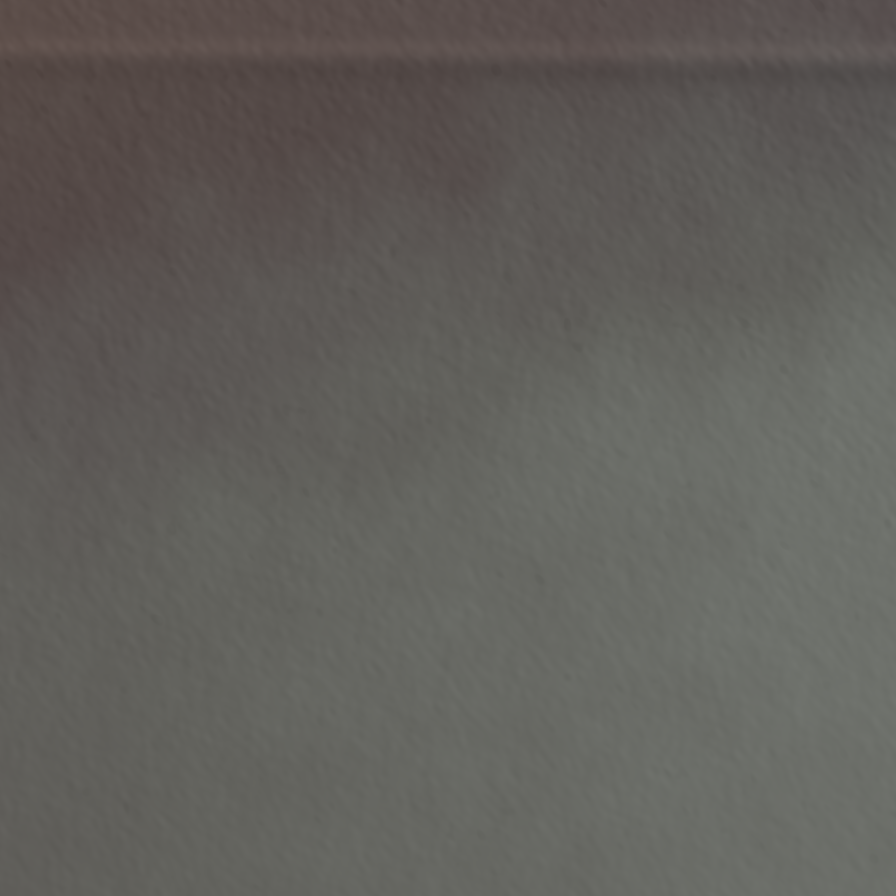
A WebGL 2 fragment shader for this texture:

```glsl
#version 300 es
precision highp float;
// Dim plaster wall: soft light from the right, a reddish shadow and a faint ridge at the top, fine slanted grain.

uniform vec2 u_resolution;
out vec4 fragColor;

const vec3 SHADOW = vec3(0.325, 0.287, 0.283);
const vec3 DUSK = vec3(0.357, 0.340, 0.330);
const vec3 STONE = vec3(0.383, 0.382, 0.362);
const vec3 LIT = vec3(0.424, 0.434, 0.412);

vec3 hash3(vec2 cell) {
    vec3 q = fract(cell.xyx * vec3(0.1031, 0.1030, 0.0973));
    q += dot(q, q.yxz + 33.33);
    return fract((q.xxy + q.yzz) * q.zyx);
}

// Cellular noise: one round bump of random place and signed height per cell.
float bumps(vec2 p) {
    vec2 cell = floor(p);
    float sum = 0.0;
    for (int j = -1; j <= 1; j++) {
        for (int i = -1; i <= 1; i++) {
            vec2 id = cell + vec2(i, j);
            vec3 rnd = hash3(id + 57.0);
            vec2 d = p - id - 0.2 - 0.6 * rnd.xy;
            float fall = max(1.0 - dot(d, d), 0.0);
            sum += (2.0 * rnd.z - 1.0) * fall * fall;
        }
    }
    return sum;
}

// Difference of two shifted samples, as if lit from one side.
float emboss(vec2 p, float shift) {
    return bumps(p) - bumps(p + vec2(shift, 0.25 * shift));
}

// Coordinates turned so that grain runs from upper left to lower right.
vec2 slant(vec2 p, float stretch) {
    vec2 along = vec2(0.64, -0.77);
    return vec2(dot(p, -along.yx * vec2(-1.0, 1.0)) * -stretch, dot(p, along));
}

float band(float y, float centre, float width) {
    float d = (y - centre) / width;
    return exp(-d * d);
}

vec3 wallColour(float light) {
    vec3 c = mix(SHADOW, DUSK, clamp(light / 0.33, 0.0, 1.0));
    c = mix(c, STONE, clamp((light - 0.33) / 0.33, 0.0, 1.0));
    return mix(c, LIT, clamp((light - 0.66) / 0.34, 0.0, 1.15));
}

void main() {
    vec2 uv = gl_FragCoord.xy / u_resolution;

    // Broad light with cloudy stains
    float cloud = 0.055 * bumps(uv * 5.0) + 0.045 * bumps(uv * 11.0 + 20.0)
                + 0.03 * bumps(uv * 24.0 + 70.0);
    float depth = 1.0 - uv.y + 0.2 * (uv.x - 0.5);
    float rise = smoothstep(0.05, 0.6, depth + 0.4 * cloud);
    float light = rise * (0.57 + 0.5 * uv.x) + cloud;
    vec3 colour = wallColour(light);

    // Ridge near the top edge, with the shade under it
    float ridgeY = uv.y + 0.007 * uv.x;
    float above = smoothstep(0.925, 0.955, ridgeY);
    colour += above * vec3(0.022, 0.016, 0.014);
    colour += band(ridgeY, 0.948, 0.011) * vec3(0.026, 0.023, 0.021);
    colour -= band(ridgeY, 0.922, 0.014) * mix(0.008, 0.022, uv.x);

    // Warm upper left corner, cooler upper right
    float upper = smoothstep(0.55, 1.0, uv.y);
    colour += upper * mix(vec3(0.012, 0.0, -0.012), vec3(-0.006, 0.004, 0.008), uv.x);

    // Fine grain and sparse pits, a little stronger in the upper part
    float fine = emboss(slant(uv * 95.0, 1.4), 0.6);
    float coarse = emboss(slant(uv * 48.0 + 9.0, 1.3), 0.5);
    float pits = smoothstep(0.75, 1.3, bumps(slant(uv * 62.0 + 31.0, 1.6)));
    float strength = mix(0.8, 1.25, uv.y);
    colour += strength * (0.009 * fine + 0.006 * coarse - 0.014 * pits);

    fragColor = vec4(colour, 1.0);
}
```
